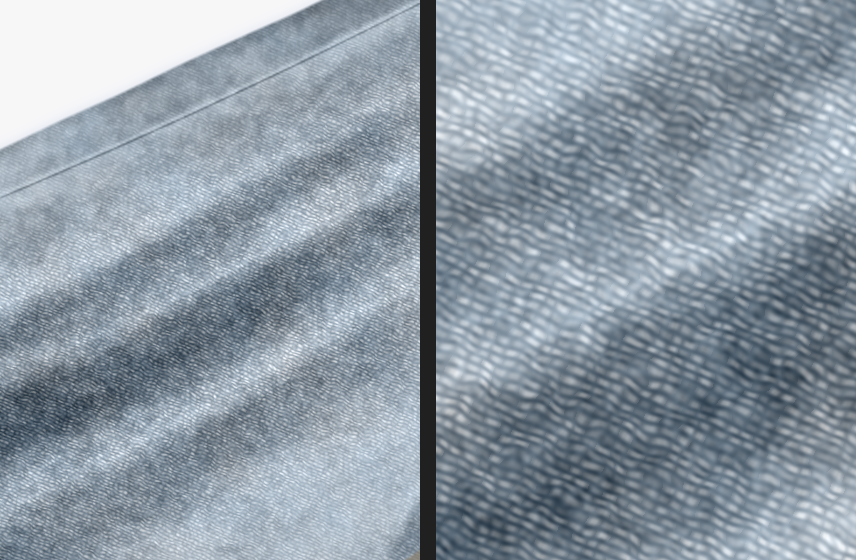
Left, the full canvas; right, a detail of the centre.
This texture is drawn by a Shadertoy shader. Its source:

```glsl
// Washed blue denim lying in soft diagonal folds on a white ground.
// A tone is built from fold shadows, a seam and wash noise, then covered
// with small twill stitches that soften away from the focal band.

const vec3 GROUND = vec3(0.967, 0.967, 0.974);
const vec3 INDIGO_TINT = vec3(-0.050, 0.0, 0.045);
const vec3 TAN = vec3(0.53, 0.49, 0.42);
const float TWILL_ANGLE = 0.42;
const vec2 STITCH_SIZE = vec2(0.0125, 0.0080);
const float MID_TONE = 0.61;
const float CONTRAST = 1.38;
const float KNEE = 0.73;

float hash(vec2 p) {
    vec3 h = fract(vec3(p.xyx) * 0.1031);
    h += dot(h, h.yzx + 33.33);
    return fract((h.x + h.y) * h.z);
}

float noise(vec2 p) {
    vec2 cell = floor(p), f = fract(p);
    f = f * f * (3.0 - 2.0 * f);
    float low = mix(hash(cell), hash(cell + vec2(1, 0)), f.x);
    float high = mix(hash(cell + vec2(0, 1)), hash(cell + vec2(1, 1)), f.x);
    return mix(low, high, f.y);
}

float fbm(vec2 p) {
    float sum = 0.0, weight = 0.5;
    for (int i = 0; i < 4; i++) {
        sum += weight * noise(p);
        p = mat2(0.8, 0.6, -0.6, 0.8) * p * 2.03 + 17.0;
        weight *= 0.5;
    }
    return sum / 0.9375;
}

// Turns p so that x runs along a direction falling to the right.
vec2 alongSlope(vec2 p, float angle) {
    float c = cos(angle), s = sin(angle);
    return vec2(c * p.x - s * p.y, s * p.x + c * p.y);
}

// Rows of short soft stitches, each with its own brightness.
float twill(vec2 p, float angle, vec2 size) {
    vec2 q = alongSlope(p, angle) / size;
    q += 0.7 * (vec2(noise(p * 60.0), noise(p * 60.0 + 90.0)) - 0.5);
    float row = floor(q.y);
    q.x += hash(vec2(row, 7.0));
    vec2 rim = abs(fract(q) - 0.5) * 2.0;
    float body = 1.0 - smoothstep(0.1, 1.0, rim.y);
    float ends = 1.0 - smoothstep(0.2, 1.0, rim.x);
    float yarn = hash(vec2(floor(q.x), row) + 300.0);
    return body * (0.45 + 0.55 * ends) * (0.5 + yarn) - 0.42;
}

// Shadow under a ridge: a crisp lip, a soft deepening, a slow recovery.
float foldShadow(float drop, float lip, float onset, float reach) {
    float fall = lip * smoothstep(-0.006, 0.008, drop)
               + (1.0 - lip) * smoothstep(-0.010, onset, drop);
    return fall * (1.0 - smoothstep(reach * 0.35, reach, drop));
}

float glow(float d, float width) {
    return exp(-d * d / (width * width));
}

// Large-scale light and shade of the cloth.
float clothTone(vec2 p, float edgeDrop, float seamDrop) {
    float sway = 0.025 * (noise(p * vec2(4.0, 1.5) + 5.0) - 0.5);
    float upper = 0.595 + 0.54 * p.x + sway - p.y;
    float middle = 0.440 + 0.40 * p.x + 0.08 * p.x * p.x + sway - p.y;
    float lower = 0.100 + 0.51 * p.x + 0.05 * p.x * p.x + sway - p.y;
    float fade = 1.0 - 0.45 * smoothstep(0.6, 1.0, p.x);

    float tone = 0.705;
    tone -= 0.08 * foldShadow(seamDrop, 0.0, 0.09, 0.25);
    tone -= 0.18 * fade * foldShadow(upper, 0.12, 0.07, 0.20);
    tone -= 0.25 * fade * foldShadow(middle, 0.25, 0.07, mix(0.40, 0.27, p.x));
    tone -= 0.17 * fade * foldShadow(lower, 0.25, 0.07, 0.28);
    tone += 0.02 * (glow(upper, 0.025) + glow(middle, 0.02) + glow(lower, 0.025));

    // Hem strip above the seam, darker toward the right and its rim
    float strip = 1.0 - smoothstep(-0.025, 0.004, seamDrop);
    tone -= strip * (0.05 + 0.09 * p.x) + 0.05 * glow(edgeDrop, 0.03);

    // Seam: pale lip over a thin dark groove
    tone += 0.06 * glow(seamDrop + 0.004, 0.004);
    tone -= 0.14 * glow(seamDrop - 0.003, 0.0035);
    return tone;
}

void mainImage(out vec4 fragColor, in vec2 fragCoord) {
    vec2 p = fragCoord / iResolution.x;
    float edgeDrop = 0.977 + 0.466 * p.x - p.y + 0.006 * (noise(p * 7.0) - 0.5);
    float seamDrop = 0.865 + 0.463 * p.x - 0.045 * p.x * (1.0 - p.x) - p.y;
    float depth = p.y - 0.5 * p.x;
    float focus = (1.0 - 0.72 * smoothstep(0.50, 0.90, depth))
                * mix(0.55, 1.0, smoothstep(-0.35, 0.10, depth));

    float tone = clothTone(p, edgeDrop, seamDrop);

    // Worn streaks along the folds and finer mottling
    vec2 foldSpace = alongSlope(p, -0.47);
    tone += 0.17 * (fbm(foldSpace * vec2(5.0, 13.0)) - 0.5);
    tone += 0.14 * (fbm(p * 42.0) - 0.5);
    tone = MID_TONE + CONTRAST * (tone - MID_TONE);
    tone -= 0.5 * max(tone - KNEE, 0.0);

    // Turned corner at the lower right
    float corner = p.x - 0.6 * p.y - 0.90 + 0.02 * (noise(p * 20.0) - 0.5);
    tone -= 0.14 * smoothstep(0.0, 0.035, corner);

    // Twill weave and loose fibre grain
    float weave = twill(p, TWILL_ANGLE, STITCH_SIZE);
    tone += focus * (0.18 * weave + 0.14 * (noise(p * 170.0) - 0.5));

    float blueness = 1.0 + 0.7 * (fbm(p * 9.0 + 40.0) - 0.5) - 0.5 * focus * weave;
    vec3 cloth = tone + INDIGO_TINT * blueness;
    cloth = mix(cloth, TAN, 0.7 * smoothstep(0.955, 0.975, p.x - 1.5 * p.y));

    vec3 ground = GROUND - vec3(0.04, 0.03, 0.01) * glow(edgeDrop, 0.015);
    fragColor = vec4(mix(ground, cloth, smoothstep(-0.005, 0.006, edgeDrop)), 1.0);
}
```
